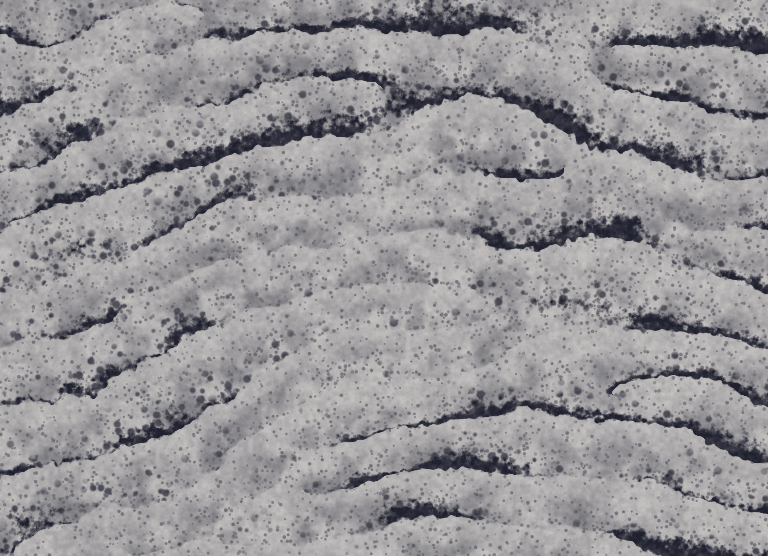
Reproduce this texture procedurally as a Shadertoy shader.

```glsl
// Wind-rippled ground: pale grainy ridges with dark, speckled lee bands.
// A warped stripe phase with fork points sets the bands; cellular grains
// break up each band, which is crisp below and scattered above.
#define RIPPLES 9.3
#define FORKS 11
#define ARCH 0.075
#define BAND_MIN 0.09
#define BAND_MAX 0.42
#define CLUMP_SCALE 78.0
#define GRAIN_SCALE 170.0
#define MOTTLE 0.34
#define PALE vec3(0.735, 0.725, 0.722)
#define DARK vec3(0.125, 0.128, 0.185)

const float TAU = 6.28318;

vec2 hash2(vec2 p) {
    vec3 q = fract(vec3(p.xyx) * vec3(0.1031, 0.1030, 0.0973));
    q += dot(q, q.yzx + 33.33);
    return fract((q.xx + q.yz) * q.zy);
}

float valueNoise(vec2 p) {
    vec2 i = floor(p), f = fract(p);
    f = f * f * (3.0 - 2.0 * f);
    float low = mix(hash2(i).x, hash2(i + vec2(1, 0)).x, f.x);
    float high = mix(hash2(i + vec2(0, 1)).x, hash2(i + vec2(1, 1)).x, f.x);
    return mix(low, high, f.y);
}

float layeredNoise(vec2 p) {
    float sum = 0.0, weight = 0.53;
    for (int i = 0; i < 4; i++) {
        sum += weight * valueNoise(p);
        p = mat2(1.6, 1.2, -1.2, 1.6) * p + 7.3;
        weight *= 0.5;
    }
    return sum;
}

// Cellular dots: a cell holds a round grain when its hash is below density.
float grains(vec2 p, float density) {
    vec2 cell = floor(p);
    float cover = 0.0;
    for (int y = -1; y <= 1; y++)
    for (int x = -1; x <= 1; x++) {
        vec2 id = cell + vec2(x, y);
        vec2 kind = hash2(id + 91.7);
        float radius = mix(0.25, 0.58, kind.y);
        float dist = length(id + hash2(id) - p);
        float dotShape = 1.0 - smoothstep(radius - 0.2, radius + 0.2, dist);
        cover = max(cover, dotShape * smoothstep(-0.06, 0.06, density - kind.x));
    }
    return cover;
}

// Stripe phase, rising upward; each integer crossing is a crisp band foot.
float ripplePhase(vec2 p) {
    float rough = mix(1.5, 0.8, smoothstep(0.1, 0.8, p.x));
    float lift = ARCH * sin(3.6 * p.x - 1.3) * mix(1.1, 0.4, p.y);
    lift += 0.012 * sin(9.0 * p.x + 5.0 * p.y + 1.0);
    lift += 0.007 * sin(19.0 * p.x - 11.0 * p.y);
    lift += rough * 0.075 * (layeredNoise(p * vec2(3.5, 4.5) + 3.0) - 0.5);
    lift += rough * 0.022 * (layeredNoise(p * 17.0) - 0.5);
    lift += 0.010 * (valueNoise(p * 95.0) - 0.5);
    float phase = RIPPLES * (p.y - lift);
    for (int i = 0; i < FORKS; i++) {
        vec2 r = hash2(vec2(float(i) * 3.7 + 2.0, 17.0));
        vec2 toFork = p - vec2(1.4 * pow(r.x, 1.2), r.y);
        float turn = i % 2 == 0 ? 1.0 : -1.0;
        phase += turn * atan(toFork.y, toFork.x) / TAU;
    }
    return phase;
}

void mainImage(out vec4 fragColor, in vec2 fragCoord) {
    vec2 p = fragCoord / iResolution.y;
    float f = fract(ripplePhase(p));
    float leftSide = 1.0 - smoothstep(0.1, 0.75, p.x);

    // Band density: crisp foot, uneven height, occasional gaps
    float foot = smoothstep(0.0, 0.07, f);
    float patches = layeredNoise(p * vec2(7.0, 11.0) + 20.0);
    float strength = smoothstep(0.2, 0.46, valueNoise(p * vec2(4.0, 8.0) + 5.0));
    strength *= mix(1.0, 0.85, leftSide);
    float width = mix(BAND_MIN, BAND_MAX, smoothstep(0.22, 0.78, patches));
    float band = foot * strength * exp(-f * f / (width * width));
    float spray = foot * exp(-f / (1.3 * width)) * mix(0.35, 1.0, strength);

    // Pale ground, greyer and more mottled above each band
    float slope = 1.0 - smoothstep(0.3, 1.0, f);
    float cloud = layeredNoise(p * 24.0 + 40.0);
    float fine = layeredNoise(p * 120.0);
    float shade = 0.015 + MOTTLE * mix(0.2, 1.0, slope * foot) * smoothstep(0.25, 0.8, cloud);
    shade += 0.26 * (fine - 0.5) + 0.05 * leftSide * patches;

    // Dark core, then clumps and single grains
    float core = smoothstep(0.32, 0.78, band + 0.8 * (fine - 0.5));
    float clumps = grains(p * CLUMP_SCALE, 0.5 * spray + 0.06 * leftSide * slope - 0.05);
    float specks = grains(p * GRAIN_SCALE, 0.07 + 0.3 * spray + 0.06 * slope);
    shade = mix(shade, 0.5 + 0.2 * fine, 0.7 * specks);
    shade = mix(shade, 0.72 + 0.2 * fine, 0.85 * clumps);
    shade = mix(shade, 0.72 + 0.4 * fine, core);

    fragColor = vec4(mix(PALE, DARK, clamp(shade, -0.05, 1.0)), 1.0);
}
```
